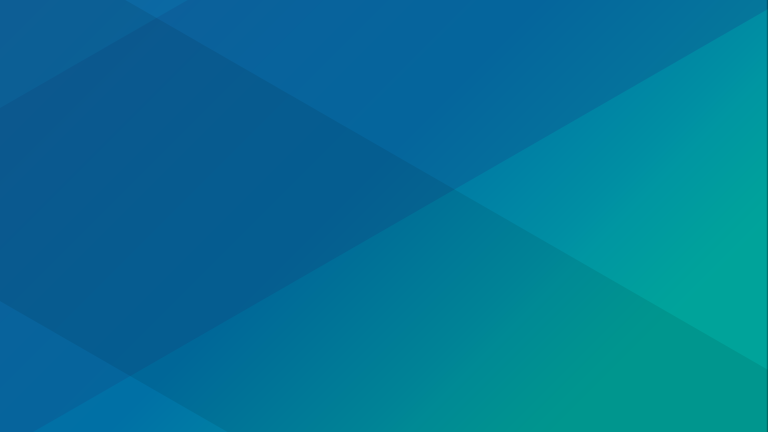
Write a Shadertoy shader that draws this background.

```glsl
// Blue to teal diagonal gradient crossed by two broad translucent bands.

// Soft-edged coverage of the strip between two parallel lines
float band(float across, float lo, float hi) {
    float blur = 0.8 / iResolution.y;
    return smoothstep(lo - blur, lo + blur, across)
         - smoothstep(hi - blur, hi + blur, across);
}

// Base ramp, from the upper left (0) to the lower right (1)
vec3 diagonalRamp(float t) {
    vec3 color = mix(vec3(0.055, 0.402, 0.635), vec3(0.0, 0.440, 0.648), smoothstep(0.0, 0.47, t));
    color = mix(color, vec3(0.0, 0.580, 0.638), clamp((t - 0.45) / 0.25, 0.0, 1.0));
    return mix(color, vec3(0.0, 0.640, 0.605), smoothstep(0.66, 0.84, t));
}

void mainImage(out vec4 fragColor, in vec2 fragCoord) {
    // Canvas heights, measured right and down from the upper left corner
    vec2 uv = fragCoord / iResolution.xy;
    vec2 p = vec2(uv.x * 16.0 / 9.0, 1.0 - uv.y);

    vec3 color = diagonalRamp((p.x + p.y) / (25.0 / 9.0));

    // Rising band tints towards navy, falling band dims
    float slope = 0.5755;
    float rising = band(p.y + slope * p.x, 0.25, 1.044);
    float falling = band(p.y - slope * p.x, -0.167, 0.697);
    color = mix(color, vec3(0.055, 0.314, 0.55), 0.35 * rising);
    color *= 1.0 - 0.08 * falling;

    // Thin shaded rim on the right
    color *= 1.0 - 0.3 * smoothstep(0.9975, 0.9995, uv.x);

    fragColor = vec4(color, 1.0);
}
```
